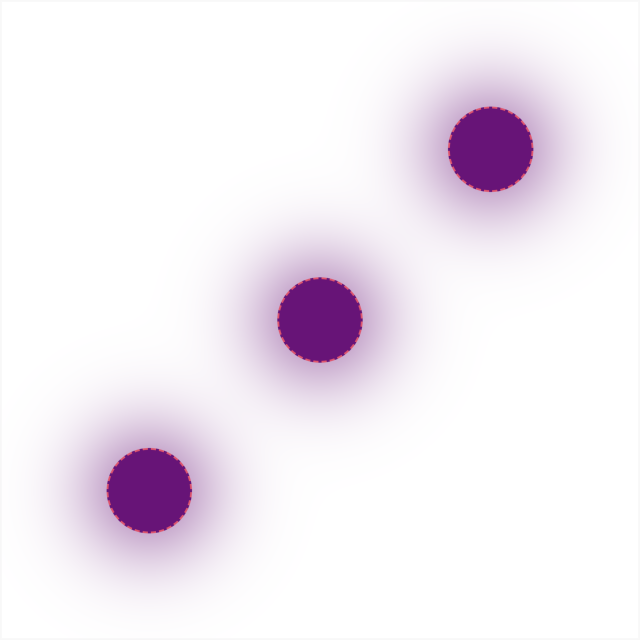
Give the GLSL for this background, as a three.js fragment shader.

```glsl
// Three violet discs with dashed coral rims and soft halos along a rising diagonal on white.
varying vec2 vUv;

#define DISC_COUNT 3
#define DISC_SPACING 0.2667
#define DISC_RADIUS 0.0667
#define RIM_WIDTH 0.0028
#define RIM_DASHES 32.0
#define HALO_STRENGTH 0.5
#define HALO_FALLOFF 80.0
#define FRAME_WIDTH 0.0028
#define EDGE_SOFTNESS 0.0012

const vec3 PAPER = vec3(1.0);
const vec3 FRAME = vec3(0.972);
const vec3 VIOLET = vec3(0.405, 0.08, 0.465);
const vec3 CORAL = vec3(0.87, 0.33, 0.43);

// Coverage of the region where a signed distance is negative
float fill(float signedDistance) {
  return 1.0 - smoothstep(-EDGE_SOFTNESS, EDGE_SOFTNESS, signedDistance);
}

// Dashes around the rim, with gaps on both axes
float rimDashes(vec2 offset) {
  float angle = atan(offset.y, offset.x + 1e-6);
  return smoothstep(0.1, 0.5, 0.5 - 0.5 * cos(RIM_DASHES * angle));
}

void main() {
  vec3 color = PAPER;

  // Thin pale frame along the canvas border
  vec2 toBorder = min(vUv, 1.0 - vUv);
  color = mix(color, FRAME, fill(min(toBorder.x, toBorder.y) - FRAME_WIDTH));

  // Combine halos, and keep the offset to the nearest disc
  float clearance = 1.0;
  vec2 nearest = vec2(1.0);
  for (int i = 0; i < DISC_COUNT; i++) {
    float place = float(i) - 0.5 * float(DISC_COUNT - 1);
    vec2 offset = vUv - vec2(0.5 + place * DISC_SPACING);
    float distSq = dot(offset, offset);
    clearance *= 1.0 - HALO_STRENGTH * exp(-HALO_FALLOFF * distSq);
    if (distSq < dot(nearest, nearest)) nearest = offset;
  }
  color = mix(color, VIOLET, 1.0 - clearance);

  // Flat disc with its dashed rim
  float edge = length(nearest) - DISC_RADIUS;
  float rim = (1.0 - fill(edge + RIM_WIDTH)) * rimDashes(nearest);
  color = mix(color, mix(VIOLET, CORAL, rim), fill(edge));

  gl_FragColor = vec4(color, 1.0);
}
```
